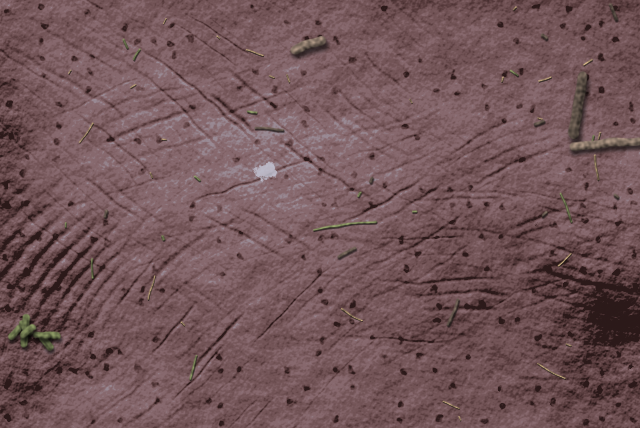
A WebGL 1 fragment shader for this texture:

```glsl
precision highp float;
// Damp red mud, raked by crossing families of scratches and littered with straw.
// Gradient noise gives the lit relief, jittered segments in stretched cells give
// the grooves, and looped segments give straw and leaves.
uniform vec2 u_resolution;

const vec3 DEEP = vec3(0.17, 0.10, 0.10);
const vec3 DARK = vec3(0.34, 0.23, 0.235);
const vec3 MUD = vec3(0.45, 0.33, 0.34);
const vec3 LIGHT = vec3(0.53, 0.41, 0.43);
const vec3 SHEEN = vec3(0.60, 0.54, 0.58);
const vec3 STRAW = vec3(0.66, 0.57, 0.42);
const vec3 GRASS = vec3(0.46, 0.50, 0.33);
const vec3 BARK = vec3(0.38, 0.33, 0.29);
const vec3 CHALK = vec3(0.76, 0.76, 0.82);
const vec2 LIGHT_DIR = vec2(-0.35, 0.94);
const vec2 SCRATCH_CELL = vec2(0.31, 0.029);
const float EXPOSURE = 0.61;
const float RELIEF = 3.3;
const float GRAIN = 0.19;
const float GROOVE_DEPTH = 0.62;
const int LITTER = 50;

vec2 hash2(vec2 p) {
  vec3 q = fract(p.xyx * vec3(0.1031, 0.1030, 0.0973));
  q += dot(q, q.yzx + 33.33);
  return fract((q.xx + q.yz) * q.zy);
}

float corner(vec2 i, vec2 f, vec2 o) {
  float a = 6.2832 * hash2(i + o + 71.0).x;
  return dot(vec2(cos(a), sin(a)), f - o);
}

float noise(vec2 p) {
  vec2 i = floor(p), f = p - i, u = f * f * (3.0 - 2.0 * f), e = vec2(1, 0);
  return mix(mix(corner(i, f, e.yy), corner(i, f, e.xy), u.x),
             mix(corner(i, f, e.yx), corner(i, f, e.xx), u.x), u.y);
}

float fbm(vec2 p) {
  float sum = 0.0, amp = 0.5;
  for (int i = 0; i < 5; i++) {
    sum += amp * noise(p);
    p = mat2(1.6, 1.2, -1.2, 1.6) * p + 7.3;
    amp *= 0.5;
  }
  return sum;
}

float blob(vec2 p, vec2 c, vec2 r) {
  vec2 d = (p - c) / r;
  return exp(-dot(d, d));
}

vec2 turn(vec2 p, float a) {
  return mat2(cos(a), -sin(a), sin(a), cos(a)) * p;
}

// Shadowed upper wall and lit lower lip; d is measured upwards.
float groove(float d, float w) {
  float wall = d / w - 0.2, lip = d / w + 1.7;
  return 0.42 * exp(-lip * lip) - exp(-wall * wall);
}

// One family of scratches, fading out around its centre.
float scratches(vec2 p, float angle, vec2 centre, vec2 radius) {
  vec2 q = turn(p, angle) + 9.0 * angle, base = floor(q / SCRATCH_CELL);
  float sum = 0.0;
  for (int j = -1; j <= 1; j++) for (int i = -1; i <= 1; i++) {
    vec2 id = base + vec2(i, j);
    vec2 r = hash2(id + 17.0), k = hash2(id + 129.0);
    vec2 d = q - (id + 0.2 + 0.6 * r) * SCRATCH_CELL;
    d.y -= d.x * (k.x - 0.5) * 0.16;
    float along = abs(d.x) / SCRATCH_CELL.x / (0.3 + 0.3 * k.y);
    float depth = (0.15 + 0.85 * k.x * k.x) * smoothstep(1.0, 0.45, along);
    sum += depth * groove(d.y, 0.0022 + 0.0032 * r.x * k.x);
  }
  return sum * blob(p, centre, radius);
}

float segment(vec2 p, vec2 a, vec2 s) {
  return length(p - a - s * clamp(dot(p - a, s) / dot(s, s), 0.0, 1.0));
}

// A lit stick from a along s, with a soft shadow under it.
void stick(inout vec3 col, vec2 p, vec2 a, vec2 s, float w, vec3 tint) {
  float px = 1.0 / u_resolution.y, d = segment(p, a, s);
  float below = segment(p + LIGHT_DIR * w, a, s);
  col *= 0.4 + 0.6 * smoothstep(0.3 * w, 1.8 * w, below);
  tint *= 0.85 + 0.3 * (below - d) / w + 0.5 * noise(p * 110.0);
  col = mix(tint, col, smoothstep(w - px, w + px, d));
}

vec3 ramp(float t) {
  vec3 c = mix(DEEP, DARK, smoothstep(0.08, 0.36, t));
  c = mix(c, MUD, smoothstep(0.32, 0.57, t));
  c = mix(c, LIGHT, smoothstep(0.55, 0.80, t));
  return mix(c, SHEEN, smoothstep(0.82, 1.08, t));
}

void main() {
  vec2 p = gl_FragCoord.xy / u_resolution.y;
  vec2 bend = vec2(noise(p * 3.0), noise(p * 3.0 + 40.0));
  vec2 q = p + 0.006 * vec2(noise(p * 22.0), noise(p * 22.0 + 9.0));
  vec2 g = q + 0.05 * bend;

  // Lit relief, rougher and darker at the left and around a hollow.
  float rough = smoothstep(0.22, 0.0, p.x + 0.35 * bend.x + 0.25 * abs(p.y - 0.5));
  rough = max(rough, blob(p, vec2(1.44, 0.25), vec2(0.16, 0.22)));
  float slope = fbm(p * 13.0) - fbm(p * 13.0 + LIGHT_DIR * 0.039);
  float tone = EXPOSURE + RELIEF * slope * (1.0 + 0.9 * rough) - 0.24 * rough;
  tone += 0.28 * noise(p * 2.3 + 3.0) + 0.2 * fbm(p * 7.0) + GRAIN * noise(p * 130.0);
  tone += 0.14 * blob(p, vec2(0.5, 0.6), vec2(0.6, 0.5)) - 0.04;
  tone -= 0.45 * blob(q, vec2(1.43, 0.28), vec2(0.08, 0.06));

  // Crossing scratches and curved ruts.
  float cut = scratches(g, 0.24, vec2(0.55, 0.62), vec2(0.45, 0.23));
  cut += scratches(g, -0.66, vec2(0.45, 0.72), vec2(0.5, 0.36));
  cut += scratches(g, 0.72, vec2(0.52, 0.24), vec2(0.42, 0.3));
  cut += scratches(g, 0.42, vec2(1.05, 0.48), vec2(0.4, 0.3));
  cut += scratches(g, -0.16, vec2(1.16, 0.32), vec2(0.35, 0.25));
  float rut = mod(length(g - vec2(0.5, 0.06)) - 0.44, 0.03) - 0.015;
  float rutMask = blob(g, vec2(0.13, 0.4), vec2(0.16, 0.14));
  tone += GROOVE_DEPTH * max(cut + rutMask * groove(rut, 0.005), -1.1);

  // Small pits, thicker where the soil is rough.
  vec2 cell = floor(q * 26.0), r = hash2(cell + 300.0);
  float pit = length(fract(q * 26.0) - 0.3 - 0.4 * r) + 0.25 * noise(p * 90.0);
  tone -= 0.45 * step(0.8 - 0.3 * rough, hash2(cell + 90.0).x) * smoothstep(0.27, 0.08, pit);
  vec3 col = ramp(tone);

  // Chalky splash.
  float splash = blob(p, vec2(0.62, 0.6), vec2(0.04, 0.03)) + 0.9 * fbm(p * 45.0);
  col = mix(col, CHALK, 0.85 * smoothstep(0.62, 0.78, splash));

  // Scattered straw, grass and bark, then larger twigs and a seedling.
  for (int i = 0; i < LITTER; i++) {
    vec2 k = hash2(vec2(i, 47)), s = vec2(0.008 + 0.065 * k.x * k.x * k.x, 0);
    vec3 tint = mix(mix(STRAW, GRASS, step(0.45, k.y)), BARK, step(0.8, k.y));
    s = turn(s, 6.2832 * hash2(vec2(i, 83)).x);
    stick(col, q, hash2(vec2(i, 11)) * vec2(1.5, 1), s, 0.0016 + 0.0022 * k.y * k.y, tint);
  }
  stick(col, q, vec2(0.735, 0.463), vec2(0.14, 0.02), 0.0025, GRASS);
  stick(col, q, vec2(0.69, 0.885), vec2(0.06, 0.02), 0.011, BARK * 1.3);
  stick(col, q, vec2(1.34, 0.69), vec2(0.02, 0.13), 0.013, BARK);
  stick(col, q, vec2(1.34, 0.66), vec2(0.15, 0.01), 0.01, BARK * 1.3);
  for (int i = 0; i < 8; i++) {
    vec2 k = hash2(vec2(i, 29));
    vec2 s = turn(vec2(0.025, 0), 0.8 * float(i));
    stick(col, q, vec2(0.04, 0.19) + 0.08 * k, s, 0.008, GRASS * 0.9);
  }
  gl_FragColor = vec4(col, 1.0);
}
```
